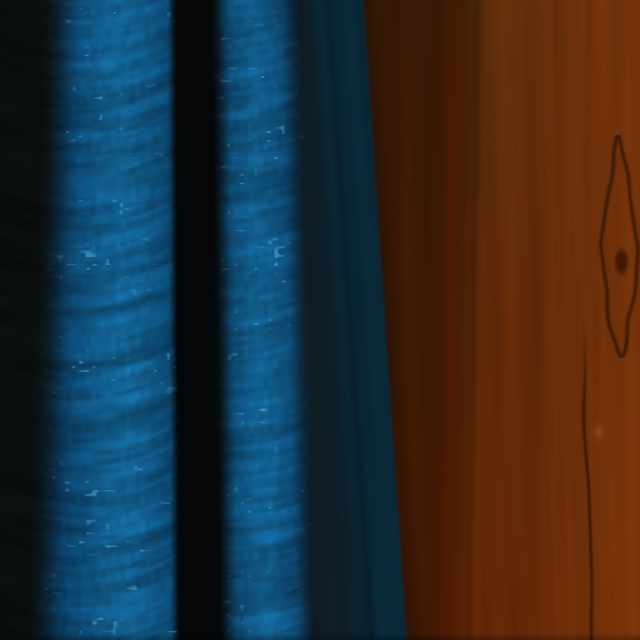
This texture is drawn by a WebGL 1 fragment shader. Its source:

```glsl
precision highp float;
// A ribbed blue curtain hangs in soft folds beside a warm wooden panel.
// Folds are smooth bands across a slanted cloth; ribs, flecks and wood
// grain come from stretched value noise, and the knot from bent ellipses.

uniform vec2 u_resolution;

float hash(vec2 p) {
  return fract(sin(dot(p, vec2(127.1, 311.7))) * 43758.545);
}

float noise(vec2 p) {
  vec2 i = floor(p);
  vec2 f = fract(p);
  f = f * f * (3.0 - 2.0 * f);
  return mix(mix(hash(i), hash(i + vec2(1.0, 0.0)), f.x),
             mix(hash(i + vec2(0.0, 1.0)), hash(i + vec2(1.0, 1.0)), f.x), f.y);
}

float fbm(vec2 p) {
  float sum = 0.0;
  float gain = 0.5;
  for (int i = 0; i < 4; i++) {
    sum += gain * noise(p);
    p = p * 2.03 + 17.3;
    gain *= 0.5;
  }
  return sum / 0.9375;
}

// Soft bump that is 1 at the centre and fades over the given width.
float glow(float x, float centre, float width) {
  float d = (x - centre) / width;
  return exp(-d * d);
}

// Lit band with separate softness on its left and right sides.
float band(float x, float left, float right, float softL, float softR) {
  return smoothstep(left - softL, left + softL, x)
       * (1.0 - smoothstep(right - softR, right + softR, x));
}

// Signed rib relief; the threads bend upward toward the right of a fold.
float ribs(vec2 p, float centre) {
  float dx = p.x - centre;
  float y = p.y - 0.1 * dx - 1.6 * dx * dx + 0.008 * noise(p * 9.0);
  float coarse = noise(vec2(p.x * 9.0, y * 62.0));
  float fine = noise(vec2(p.x * 24.0 + 5.0, y * 135.0));
  return 0.6 * coarse + 0.4 * fine - 0.5;
}

vec3 curtain(vec2 p, float edge) {
  float fold1 = band(p.x, 0.073 + 0.026 * p.y, 0.274 - 0.006 * p.y, 0.034, 0.009);
  float fold2 = band(p.x, 0.358 - 0.013 * p.y, 0.478 - 0.022 * p.y, 0.017, 0.018);
  float lit = max(fold1, fold2);
  float relief = ribs(p, p.x < 0.31 ? 0.15 : 0.39);

  // Unlit cloth: greenish at the left, black in the gap, teal at the right.
  vec3 shade = vec3(0.045, 0.062, 0.058) * (0.9 + 0.5 * relief);
  float gap = band(p.x, 0.268, 0.35 - 0.012 * p.y, 0.012, 0.02);
  shade = mix(shade, vec3(0.014, 0.023, 0.030), gap);
  float rear = smoothstep(0.43, 0.48, p.x);
  float hem = smoothstep(0.115, 0.04, edge - p.x);
  vec3 teal = mix(vec3(0.055, 0.105, 0.135), vec3(0.038, 0.155, 0.215), hem);
  teal *= 0.92 + 0.2 * noise(vec2((p.x + 0.07 * p.y) * 65.0, p.y * 2.0));
  teal *= 1.0 - 0.2 * glow(p.x, edge - 0.055, 0.008);
  shade = mix(shade, teal, rear);

  // Lit cloth, brightest along each crest.
  float crest = max(glow(p.x, 0.195 - 0.01 * p.y, 0.075),
                    glow(p.x, 0.416 - 0.018 * p.y, 0.05));
  vec3 blue = mix(vec3(0.035, 0.22, 0.36), vec3(0.065, 0.36, 0.54), crest);
  blue *= 1.0 + 0.5 * relief;
  blue *= 0.94 + 0.14 * noise(p * vec2(130.0, 60.0));
  vec3 col = mix(shade, blue, lit);

  // Pale flecks where raised threads catch the light.
  float fleck = smoothstep(0.79, 0.97, noise(p * vec2(95.0, 150.0)))
              * smoothstep(0.45, 0.8, noise(p * vec2(14.0, 34.0) + 8.0));
  float fringe = glow(p.x, 0.273 - 0.006 * p.y, 0.004)
               + glow(p.x, 0.482 - 0.025 * p.y, 0.011);
  col += vec3(0.13, 0.19, 0.20) * fleck * (lit + 0.4 * fringe);
  return col;
}

vec3 wood(vec2 p, float edge) {
  float seam = 0.732 + 0.014 * p.y;
  float board = smoothstep(seam - 0.035, seam + 0.02, p.x);
  vec3 dark = mix(vec3(0.27, 0.105, 0.018), vec3(0.215, 0.10, 0.022), p.y);
  vec3 warm = mix(vec3(0.39, 0.155, 0.025), vec3(0.37, 0.18, 0.045), p.y);
  vec3 col = mix(dark, warm, board);
  col = mix(col, vec3(0.47, 0.205, 0.04), 0.85 * smoothstep(0.82, 0.93, p.x));

  // Vertical grain with a slow wander.
  float bend = p.x + 0.012 * fbm(p * vec2(3.0, 2.0)) + 0.01 * p.y;
  float grain = fbm(vec2(bend * 46.0, p.y * 1.8));
  col *= 0.84 + 0.32 * grain;
  col += vec3(0.05, 0.0, -0.006) * glow(p.x, seam - 0.035, 0.012);
  col *= 1.0 - 0.14 * glow(p.x, seam, 0.006);

  // Knot: a pointed ring around a small dark heart.
  vec2 k = p - vec2(0.968, 0.615);
  float wobble = 0.006 * (noise(vec2(p.y * 22.0, 3.0)) - 0.5);
  float span = max(1.0 - abs(k.y) / 0.175, 0.0);
  float halfWidth = 0.029 * pow(span, 0.7) * (1.0 - 1.2 * k.y);
  float ring = glow(abs(k.x + wobble), halfWidth, 0.0035) * step(0.001, span);
  float heart = 1.0 - smoothstep(0.4, 1.2, length((p - vec2(0.971, 0.591)) / vec2(0.012, 0.023)));
  col *= 1.0 - 0.45 * ring;
  col = mix(col, vec3(0.20, 0.075, 0.02), 0.8 * heart);

  // Wandering crack below the knot and a pale scuff beside it.
  float crackX = 0.927 - 0.035 * p.y + 0.01 * (noise(vec2(p.y * 9.0, 1.0)) - 0.5);
  float crack = glow(p.x, crackX, 0.003) * (1.0 - smoothstep(0.36, 0.52, p.y));
  col *= 1.0 - 0.45 * crack;
  col += vec3(0.10, 0.08, 0.05) * glow(length((p - vec2(0.935, 0.325)) * vec2(1.0, 0.6)), 0.0, 0.007);

  // Shadow cast next to the cloth.
  return col * (0.75 + 0.25 * smoothstep(0.0, 0.035, p.x - edge));
}

void main() {
  vec2 p = gl_FragCoord.xy / u_resolution;
  float edge = 0.636 - 0.068 * p.y;
  float onWood = smoothstep(-0.004, 0.004, p.x - edge);
  vec3 col = mix(curtain(p, edge), wood(p, edge), onWood);
  col *= 0.75 + 0.25 * smoothstep(0.0, 0.012, p.y);
  gl_FragColor = vec4(clamp(col, 0.0, 1.0), 1.0);
}
```
